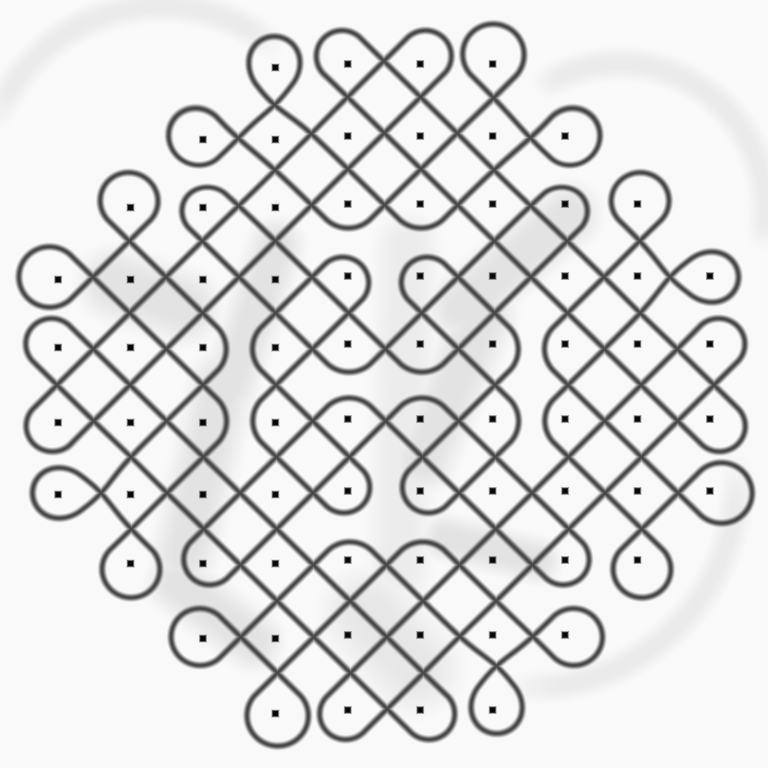
This pattern is drawn by a WebGL 2 fragment shader. Its source:

```glsl
#version 300 es
precision highp float;
// Looped knot line woven around a diamond-shaped field of dots, over faint grey bands.

uniform vec2 u_resolution;
out vec4 fragColor;

const vec2 CENTER = vec2(0.5020, 0.4987);
const float PITCH = 0.0944;
const vec2 STRETCH = vec2(1.007, 0.993);
const float LEAN = 0.005;
const vec3 PAPER = vec3(0.978);
const vec3 BAND_GREY = vec3(0.89);
const vec3 LINE_INK = vec3(0.27);
const vec3 DOT_INK = vec3(0.03);
const float LINE_EDGE = 0.0068;
const float DOT_HALF = 0.0042;
const float DOT_BLUR = 0.0018;
const float DOT_PITCH = 0.0943;
const float DOT_LEFT_DROP = 0.0046;
const float BULGE_RADIUS = 0.435;
const float DROP_SMALL = 0.35;
const float DROP_MEDIUM = 0.395;
const float DROP_LARGE = 0.42;
const float CAP_OUTER = 0.10;
const float CAP_INNER = -0.11;
const float R2 = 0.70711;
// Slightly uneven dot rows, bottom to top
const float ROW_Y[10] = float[10](0.0755, 0.1732, 0.2708, 0.3607, 0.4544,
                                  0.5521, 0.6406, 0.7344, 0.8229, 0.9167);

bool hasDot(vec2 cell) {
  vec2 a = abs(cell);
  return max(a.x, a.y) < 5.0 && a.x + a.y < 6.5;
}

// 1 where the line crosses between a cell and its neighbour
float crossing(vec2 cell, vec2 dir) {
  vec2 edge = abs(cell + 0.5 * dir);
  bool sideways = abs(dir.x) > 0.5;
  float m = floor((sideways ? edge.x : edge.y) + 0.25);
  float j = floor(sideways ? edge.y : edge.x);
  bool open = j < 1.5;
  if (m < 0.5) open = j != (sideways ? 1.0 : 0.0);
  else if (m < 1.5) open = j < 3.5;
  else if (m < 2.5) open = j > 0.5 && j < 3.5;
  return open && m < 4.5 ? 1.0 : 0.0;
}

// Signed distance to the outline around one dot
float tile(vec2 p, vec2 cell) {
  float r = crossing(cell, vec2(1, 0)), l = crossing(cell, vec2(-1, 0));
  float t = crossing(cell, vec2(0, 1)), b = crossing(cell, vec2(0, -1));
  float count = r + l + t + b;
  float diamond = (abs(p.x) + abs(p.y) - 0.5) * R2;
  if (count > 3.5) return diamond;
  vec2 up = -normalize(vec2(r - l, t - b) + 1e-6);
  vec2 q = vec2(p.x * up.y - p.y * up.x, dot(p, up));
  bool rim = max(abs(cell.x), abs(cell.y)) > 4.0;
  if (count > 2.5) {  // one rounded corner
    vec2 c = q - vec2(0.0, 0.5 - BULGE_RADIUS / R2);
    return c.y > abs(c.x) ? length(c) - BULGE_RADIUS : diamond;
  }
  if (count > 1.5) {  // rounded turn
    float start = rim ? CAP_OUTER : CAP_INNER;
    float cap = length(vec2(q.x, max(q.y - start, 0.0))) - 0.5 * R2;
    return max(-q.y - 0.5 * R2, cap);
  }
  // teardrop
  float side = up.x * cell.y - up.y * cell.x;
  float radius = !rim ? DROP_MEDIUM : (side > 0.0 ? DROP_SMALL : DROP_LARGE);
  vec2 c = q - vec2(0.0, radius / R2 - 0.5);
  return abs(c.x) + c.y < 0.0 ? (abs(q.x) - q.y - 0.5) * R2 : length(c) - radius;
}

// Hand-drawn drift of the weave
vec2 drift(vec2 g) {
  vec2 outward = vec2(0, 1), shift = vec2(0);
  for (int k = 0; k < 4; k++) {
    vec2 d = g - 4.0 * outward - 1.5 * vec2(-outward.y, outward.x);
    shift += 0.10 * outward * exp(-dot(d, d) / 0.2);
    outward = vec2(outward.y, -outward.x);
  }
  vec2 d = vec2(abs(g.x), g.y) - vec2(2.3, 3.45);
  shift.y += 0.08 * exp(-dot(d, d) / 0.5);
  return g + shift;
}

float band(vec2 p, vec2 a, vec2 b, float w) {
  vec2 ab = b - a;
  float h = clamp(dot(p - a, ab) / dot(ab, ab), 0.0, 1.0);
  return 1.0 - smoothstep(0.3 * w, 1.6 * w, length(p - a - h * ab));
}

float arcBand(vec2 p, vec2 c, float radius, float mid, float spread) {
  vec2 q = p - c;
  float along = dot(normalize(q + 1e-6), vec2(cos(mid), sin(mid)));
  float ring = 1.0 - smoothstep(0.003, 0.028, abs(length(q) - radius));
  return 0.65 * ring * smoothstep(cos(spread) - 0.12, cos(spread) + 0.12, along);
}

float backdrop(vec2 p) {
  float g = arcBand(p, vec2(0.21, 0.76), 0.232, 1.83, 0.9);
  g = max(g, arcBand(p, vec2(0.807, 0.727), 0.19, 0.96, 1.15));
  g = max(g, arcBand(p, vec2(0.69, 0.375), 0.27, -0.78, 0.8));
  g = max(g, band(p, vec2(0.15, 0.63), vec2(0.24, 0.60), 0.04));
  g = max(g, band(p, vec2(0.36, 0.68), vec2(0.30, 0.50), 0.03));
  g = max(g, band(p, vec2(0.29, 0.50), vec2(0.24, 0.28), 0.035));
  g = max(g, band(p, vec2(0.23, 0.24), vec2(0.33, 0.165), 0.032));
  g = max(g, 0.6 * band(p, vec2(0.53, 0.68), vec2(0.52, 0.26), 0.035));
  g = max(g, band(p, vec2(0.74, 0.72), vec2(0.60, 0.60), 0.035));
  g = max(g, band(p, vec2(0.63, 0.59), vec2(0.55, 0.40), 0.035));
  g = max(g, band(p, vec2(0.58, 0.30), vec2(0.70, 0.27), 0.025));
  return max(g, 0.8 * band(p, vec2(0.48, 0.20), vec2(0.54, 0.13), 0.05));
}

void main() {
  float size = min(u_resolution.x, u_resolution.y), px = 1.0 / size;
  vec2 uv = (gl_FragCoord.xy - 0.5 * u_resolution) / size + 0.5;
  vec3 color = mix(PAPER, BAND_GREY, backdrop(uv));

  // Woven line: nearest outline among the surrounding cells
  vec2 w = uv - CENTER;
  w.x += LEAN * w.y;
  vec2 g = drift(w / (PITCH * STRETCH)), home = floor(g) + 0.5;
  float d = 1e3;
  for (int i = 0; i < 9; i++) {
    vec2 cell = home + vec2(i % 3 - 1, i / 3 - 1);
    if (hasDot(cell)) d = min(d, abs(tile(g - cell, cell)));
  }
  color = mix(LINE_INK, color, smoothstep(0.0, max(LINE_EDGE, 1.5 * px), d * PITCH));

  // Square dots
  vec2 cell = floor((uv - 0.5) / DOT_PITCH) + 0.5;
  if (hasDot(cell)) {
    float y = ROW_Y[int(cell.y + 4.5)] - (cell.x < -1.0 ? DOT_LEFT_DROP : 0.0);
    vec2 q = abs(uv - vec2(0.5 + cell.x * DOT_PITCH, y));
    float s = max(q.x, q.y) - DOT_HALF, soft = max(DOT_BLUR, px);
    color = mix(DOT_INK, color, smoothstep(-soft, soft, s));
  }
  fragColor = vec4(color, 1.0);
}
```
